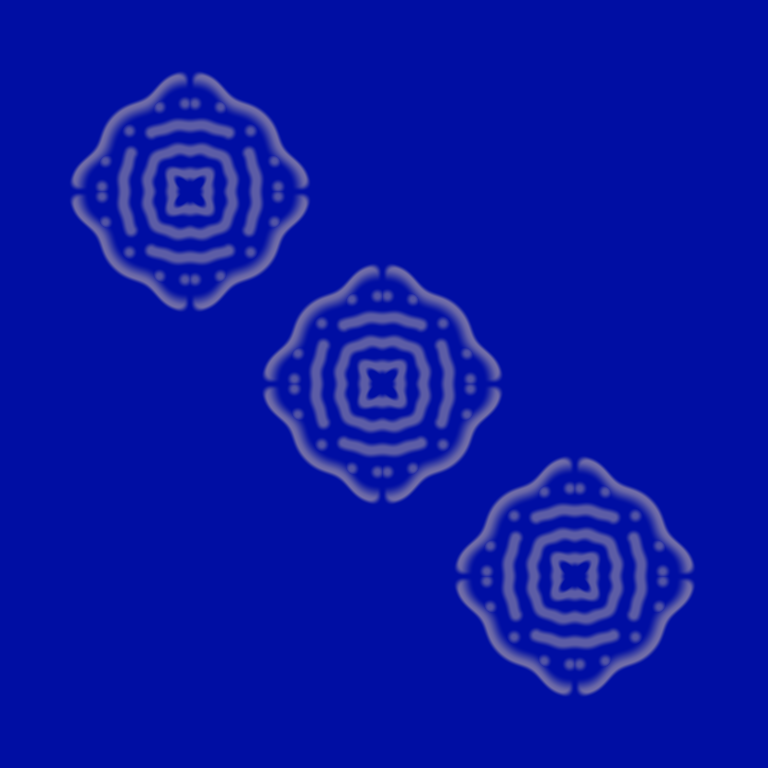
This pattern is drawn by a Shadertoy shader. Its source:

```glsl
// Three lace-like medallions descend along a diagonal on a deep blue field.
// Each is folded into one octant, then built from rippled polar rings,
// capped arcs, round beads and a scalloped, notched rim that fades inward.

const vec3 FIELD_COLOR = vec3(0.0, 0.055, 0.64);
const vec3 LACE_COLOR = vec3(0.365, 0.365, 0.65);
const vec3 RIM_COLOR = vec3(0.46, 0.44, 0.66);

const vec2 MIDDLE = vec2(0.498, 0.5);      // centre of the middle medallion
const vec2 STEP = vec2(0.2505, -0.2505);   // offset between medallions
const float UNIT = 0.0868;                 // canvas size of one motif unit

const float STROKE_CORE = 0.03;            // fully lit half width
const float STROKE_EDGE = 0.135;           // half width where light ends
const float BEAD_EDGE = 0.125;
const float ARC_END = 0.58;                // half angle of the broken ring
const float RIM_SOFTNESS = 0.07;
const float RIM_DEPTH = 0.28;
const float NOTCH_HALF_WIDTH = 0.035;
const float LOBE_ROUNDING = 0.16;

// Smooth maximum rounds the corner where two edges meet.
float smoothMax(float a, float b, float k) {
    float h = max(k - abs(a - b), 0.0) / k;
    return max(a, b) + 0.25 * k * h * h;
}

float stroke(float dist) {
    return 1.0 - smoothstep(STROKE_CORE, STROKE_EDGE, abs(dist));
}

float bead(vec2 p, vec2 centre) {
    return 1.0 - smoothstep(0.02, BEAD_EDGE, length(p - centre));
}

// Ring radii as short cosine series with fourfold symmetry.
float innerRadius(float a) {
    return 0.31 - 0.06 * cos(4.0 * a) + 0.02 * cos(8.0 * a);
}

float middleRadius(float a) {
    return 0.665 - 0.04 * cos(4.0 * a) - 0.015 * cos(12.0 * a);
}

float arcRadius(float a) {
    return 1.025 - 0.03 * cos(4.0 * a) - 0.012 * cos(16.0 * a);
}

float rimRadius(float a) {
    return 1.659 + 0.099 * cos(4.0 * a) + 0.068 * cos(8.0 * a)
         - 0.014 * cos(12.0 * a) - 0.011 * cos(16.0 * a);
}

// Returns lace light in x and rim tint in y.
vec2 medallion(vec2 p) {
    // Fold to one octant: x is the longer axis, y the shorter.
    p = abs(p);
    p = vec2(max(p.x, p.y), min(p.x, p.y));
    float r = length(p);
    float a = atan(p.y, max(p.x, 1e-4));

    // Closed inner rings and the broken ring with rounded ends
    float light = stroke(r - innerRadius(a));
    light = max(light, stroke(r - middleRadius(a)));
    float arcAngle = min(a, ARC_END);
    vec2 arcPoint = arcRadius(arcAngle) * vec2(cos(arcAngle), sin(arcAngle));
    light = max(light, stroke(length(p - arcPoint)));

    // Beads on the axes, the diagonals and under the scallops
    light = max(light, 0.9 * bead(p, vec2(1.32, 0.075)));
    light = max(light, 0.9 * bead(p, vec2(0.91)));
    light = max(light, 0.9 * bead(p, vec2(1.27, 0.46)));

    // Scalloped rim, split by a notch on each axis
    float depth = rimRadius(a) - r;
    float edge = smoothMax(-depth, NOTCH_HALF_WIDTH - p.y, LOBE_ROUNDING);
    float inside = smoothstep(-0.01, RIM_SOFTNESS, -edge + 0.02);
    float band = inside * (1.0 - smoothstep(0.08, RIM_DEPTH, depth));
    float tint = band * (1.0 - smoothstep(0.02, 0.16, depth));
    return vec2(max(light, band), tint);
}

void mainImage(out vec4 fragColor, in vec2 fragCoord) {
    float side = min(iResolution.x, iResolution.y);
    vec2 uv = (fragCoord - 0.5 * iResolution.xy) / side + 0.5;

    vec2 lace = vec2(0.0);
    for (int i = -1; i <= 1; i++) {
        vec2 centre = MIDDLE + float(i) * STEP;
        lace = max(lace, medallion((uv - centre) / UNIT));
    }

    vec3 thread = mix(LACE_COLOR, RIM_COLOR, lace.y);
    fragColor = vec4(mix(FIELD_COLOR, thread, lace.x), 1.0);
}
```
